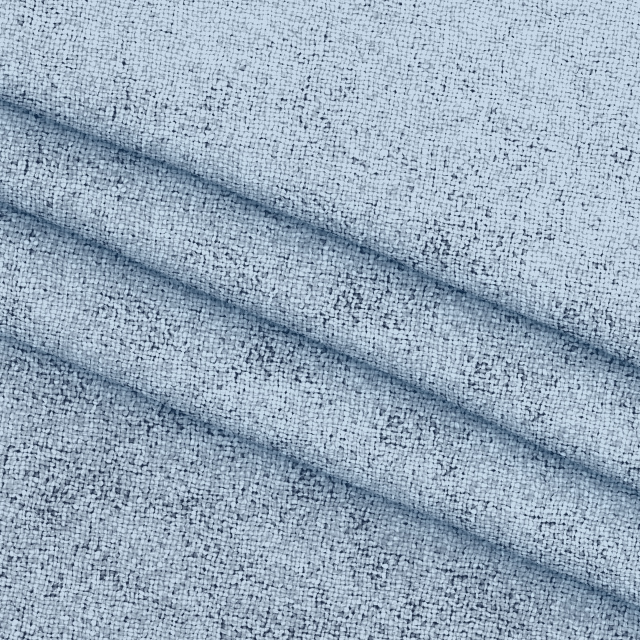
Give the GLSL for this texture, as a WebGL 1 fragment shader.

```glsl
precision highp float;
// Pale blue heathered linen lying in three diagonal rolled folds.
// Curved crease lines give the shading; interlaced yarn heights and
// gradient-noise slubs and flecks give the cloth, at four samples a pixel.

uniform vec2 u_resolution;

float hash(vec2 p) {
  return fract(sin(dot(p, vec2(127.1, 311.7))) * 43758.5);
}

float cornerSlope(vec2 corner, vec2 offset) {
  float angle = 6.2832 * hash(corner);
  return dot(vec2(cos(angle), sin(angle)), offset);
}

// Gradient noise, roughly -0.7 to 0.7
float noise(vec2 p) {
  vec2 i = floor(p), f = fract(p);
  vec2 u = f * f * f * (f * (f * 6.0 - 15.0) + 10.0);
  vec2 e = vec2(1.0, 0.0);
  float low = mix(cornerSlope(i, f), cornerSlope(i + e, f - e), u.x);
  float high = mix(cornerSlope(i + e.yx, f - e.yx), cornerSlope(i + 1.0, f - 1.0), u.x);
  return mix(low, high, u.y);
}

// Signed depth below a crease: start height, slope and bend
float creaseDepth(vec2 p, float start, float slope, float bend) {
  float wobble = 0.005 * noise(vec2(p.x * 5.0, start * 40.0));
  float drop = 1.0 - p.y - start - slope * p.x - bend * p.x * p.x;
  return drop / sqrt(1.0 + slope * slope) + wobble;
}

// Light lost around a crease: gentle on the roll above, deep just below
float creaseShadow(float depth) {
  float above = 0.46 * exp(min(depth, 0.0) / 0.027);
  float below = 0.44 * exp(-max(depth, 0.0) / 0.052) + 0.30 * exp(-max(depth, 0.0) / 0.012);
  return mix(above, below, smoothstep(-0.003, 0.003, depth));
}

// Tone of the woven surface; wear raises the number of dark flecks
float weave(vec2 p, float wear) {
  vec2 q = mat2(0.985, 0.17, -0.17, 0.985) * p * 138.0;
  q += 0.8 * vec2(noise(q * 0.13), noise(q * 0.13 + 41.0));
  q += 0.38 * vec2(noise(q * 0.8 + 9.0), noise(q * 0.8 + 73.0));
  vec2 cell = floor(q), f = fract(q) - 0.5;

  // Two sets of round yarns rise and dip past each other, leaving holes
  float side = 2.0 * mod(cell.x + cell.y, 2.0) - 1.0;
  float warp = 0.6 - 2.2 * f.x * f.x + 0.4 * side * cos(3.1416 * f.y);
  float weft = 0.6 - 2.2 * f.y * f.y - 0.4 * side * cos(3.1416 * f.x);
  float relief = smoothstep(0.05, 0.9, max(warp, weft));
  float warpOnTop = step(weft, warp);

  // Uneven yarn thickness, stitch brightness and fibres along the yarn
  float slub = mix(noise(vec2(q.x * 0.16, cell.y * 7.31)),
                   noise(vec2(cell.x * 7.31, q.y * 0.16)), warpOnTop);
  float fibre = noise(q * mix(vec2(1.0, 2.7), vec2(2.7, 1.0), warpOnTop));
  float tone = 0.56 + 0.64 * relief + 0.28 * slub;
  tone += 0.24 * (hash(cell) - 0.5) + 0.46 * fibre;

  // Dark fibres, gathered in patches and along single threads
  float patches = noise(p * 9.0) + 0.6 * noise(p * 23.0 + 5.0);
  float fleck = noise(q * 0.9 + 31.0) + 0.7 * slub + 0.3 * patches + wear;
  fleck += 0.3 * (0.6 - relief) + 0.15 * fibre;
  tone -= smoothstep(0.2, 0.5, fleck) * (0.95 - 0.35 * relief);
  return tone;
}

vec3 cloth(vec2 p) {
  float first = creaseDepth(p, 0.154, 0.390, 0.031);
  float second = creaseDepth(p, 0.316, 0.425, 0.031);
  float third = creaseDepth(p, 0.520, 0.430, 0.0);
  float layer = step(0.0, first) + step(0.0, second) + step(0.0, third);

  // Depth of the crease that ends this layer, for foreshortening
  float ending = third;
  if (layer < 2.0) ending = second;
  if (layer < 1.0) ending = first;
  float squeeze = layer < 3.0 ? 0.012 * exp(ending / 0.022) : 0.0;
  vec2 surface = p + layer * vec2(0.137, 0.083) - vec2(0.4, 0.9) * squeeze;

  // Broad light from the upper right, plus the crease shadows
  float shadow = max(creaseShadow(first), creaseShadow(second));
  shadow = max(shadow, creaseShadow(third) * (0.75 + 0.2 * p.x));
  float light = 0.85 + 0.04 * p.y + 0.05 * p.x;
  light -= 0.08 * smoothstep(0.0, 0.05, third);
  light += 0.05 * noise(p * 4.0 + 3.0);
  light *= 1.0 - shadow;

  // Yarn contrast fades less in shade than the light does
  float wear = 0.04 - 0.12 * smoothstep(0.5, 1.0, p.y) + 0.05 * smoothstep(0.0, 0.03, third);
  float contrast = mix(0.9, light, 0.6);
  float tone = clamp(light + (weave(surface, wear) - 0.98) * contrast, 0.0, 1.03);
  vec3 colour = mix(vec3(0.10, 0.15, 0.24), vec3(0.765, 0.835, 0.895), tone);
  return colour + shadow * vec3(-0.055, 0.015, 0.045);
}

void main() {
  vec3 total = vec3(0.0);
  for (int j = 0; j < 2; j++) {
    for (int i = 0; i < 2; i++) {
      vec2 jitter = (vec2(float(i), float(j)) - 0.5) * 0.5;
      total += cloth((gl_FragCoord.xy + jitter) / u_resolution);
    }
  }
  gl_FragColor = vec4(total * 0.25, 1.0);
}
```
